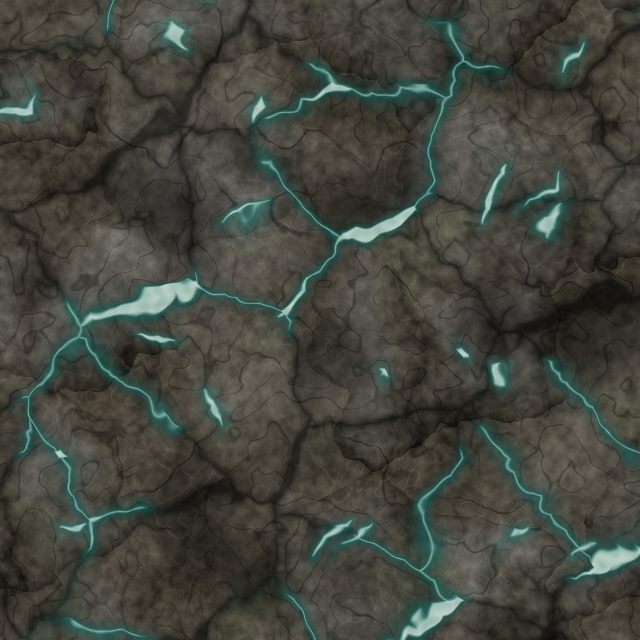
Give the GLSL for this texture, as a Shadertoy shader.

```glsl
// Weathered brown-grey rock split by jagged cracks that glow teal with pale cores.

const vec3 EARTH = vec3(1.05, 0.95, 0.79);
const vec3 STONE = vec3(1.01, 0.98, 0.91);
const vec3 MOSS = vec3(0.96, 0.98, 0.76);
const vec3 TEAL = vec3(0.12, 0.46, 0.43);
const vec3 PALE = vec3(0.74, 0.82, 0.78);
const vec2 LIGHT_DIR = vec2(-0.6, 0.8);
const vec2 RIFT_NORMAL = vec2(-0.57, 0.82);

struct Cell {
    float edge;     // distance to the nearest border
    vec2 toCenter;  // vector to the cell point
    vec2 id;        // random pair of the cell
};

vec2 hash2(vec2 p) {
    vec3 q = fract(p.xyx * vec3(0.1031, 0.1030, 0.0973));
    q += dot(q, q.yzx + 33.33);
    return fract((q.xx + q.yz) * q.zy);
}

float corner(vec2 cell, vec2 offset, vec2 f) {
    return dot(hash2(cell + offset) * 2.0 - 1.0, f - offset);
}

float gradientNoise(vec2 p) {
    vec2 i = floor(p), f = fract(p);
    vec2 u = f * f * f * (f * (f * 6.0 - 15.0) + 10.0);
    float low = mix(corner(i, vec2(0, 0), f), corner(i, vec2(1, 0), f), u.x);
    float high = mix(corner(i, vec2(0, 1), f), corner(i, vec2(1, 1), f), u.x);
    return mix(low, high, u.y);
}

float fbm(vec2 p, int octaves) {
    float sum = 0.0, amplitude = 1.0;
    for (int i = 0; i < octaves; i++) {
        sum += amplitude * gradientNoise(p);
        p = mat2(1.6, 1.2, -1.2, 1.6) * p + 17.3;
        amplitude *= 0.55;
    }
    return sum;
}

// Folded noise: its creases bend straight lines into angular ones
vec2 jag(vec2 p) {
    return abs(vec2(gradientNoise(p), gradientNoise(p + 41.7)));
}

// Voronoi cell; borders facing RIFT_NORMAL are widened by swell
Cell voronoi(vec2 p, float swell) {
    vec2 base = floor(p), f = fract(p), home = vec2(0.0);
    Cell c = Cell(8.0, vec2(0.0), vec2(0.0));
    float nearest = 8.0;
    for (int y = -1; y <= 1; y++)
    for (int x = -1; x <= 1; x++) {
        vec2 g = vec2(x, y), h = hash2(base + g), r = g + h - f;
        if (dot(r, r) < nearest) {
            nearest = dot(r, r);
            home = g;
            c.toCenter = r;
            c.id = hash2(base + g + 71.0);
        }
    }
    for (int y = -2; y <= 2; y++)
    for (int x = -2; x <= 2; x++) {
        vec2 g = home + vec2(x, y), r = g + hash2(base + g) - f;
        vec2 across = r - c.toCenter;
        if (dot(across, across) > 0.0001) {
            vec2 n = normalize(across);
            float facing = smoothstep(0.82, 1.0, abs(dot(n, RIFT_NORMAL)));
            c.edge = min(c.edge, dot(0.5 * (r + c.toCenter), n) - swell * facing);
        }
    }
    return c;
}

// Distance to scattered tapering slivers, one in some of the grid cells
float slivers(vec2 p, float share) {
    vec2 base = floor(p);
    float d = 8.0;
    for (int y = -1; y <= 1; y++)
    for (int x = -1; x <= 1; x++) {
        vec2 g = base + vec2(x, y), h = hash2(g + 13.0), k = hash2(g + 57.0);
        if (h.x > share) continue;
        float angle = k.x < 0.55 ? 0.4 + k.y * 0.6 : k.y * 3.14;
        vec2 axis = vec2(cos(angle), sin(angle)), q = p - g - hash2(g);
        float halfLength = mix(0.05, 0.3, h.y);
        float along = clamp(dot(q, axis), -halfLength, halfLength);
        float taper = 1.0 - abs(along) / halfLength;
        d = min(d, length(q - axis * along) - mix(0.01, 0.05, k.x) * taper);
    }
    return d;
}

float vein(vec2 p, float width) {
    return 1.0 - smoothstep(0.0, width, abs(gradientNoise(p)));
}

vec3 rock(vec2 uv, vec2 bent) {
    Cell stone = voronoi(bent * 4.6 + 0.25 * fbm(uv * 8.0, 2) + 30.0, 0.0);
    Cell facet = voronoi(bent * 9.0 + 90.0, 0.0);
    float solid = smoothstep(0.3, 0.5, stone.id.x);
    float dome = solid * smoothstep(0.0, 0.3, stone.edge);
    float broad = fbm(uv * 4.0 + 5.0, 5);
    float grit = fbm(uv * 48.0, 4);
    float tone = 0.30 + 0.17 * broad + 0.12 * grit + 0.04 * (facet.id.y - 0.5);
    tone += 0.05 * dome + 0.05 * solid * dot(-stone.toCenter, LIGHT_DIR);
    tone -= solid * (0.06 * exp(-stone.edge / 0.04) + 0.04 * exp(-stone.edge / 0.15));
    tone *= 1.0 - 0.35 * smoothstep(0.05, 0.4, gradientNoise(uv * 5.0 + 60.0));

    // Hairline cracks, dark and light
    float patchy = smoothstep(-0.1, 0.25, gradientNoise(uv * 6.0 + 80.0));
    tone *= 1.0 - 0.4 * patchy * vein(bent * 9.0, 0.025);
    tone *= 1.0 - 0.3 * vein(bent * 21.0 + 7.0, 0.04) * (1.0 - patchy);
    tone += 0.05 * patchy * vein(bent * 27.0 + 33.0, 0.05);

    vec3 tint = mix(EARTH, STONE, clamp(0.25 + 0.75 * dome + broad, 0.0, 1.0));
    tint = mix(tint, MOSS, 0.6 * smoothstep(0.1, 0.4, gradientNoise(uv * 7.0 + 22.0)));
    return max(tone, 0.06) * tint;
}

void mainImage(out vec4 fragColor, in vec2 fragCoord) {
    vec2 uv = fragCoord / iResolution.y;
    vec2 bent = uv + 0.07 * jag(uv * 7.0) + 0.022 * jag(uv * 24.0 + 9.0);
    vec3 color = rock(uv, bent);

    // Crack network, lit only in places
    float scale = 4.3;
    float swell = 0.055 * smoothstep(-0.15, 0.3, gradientNoise(uv * 6.0 + 3.0));
    float crack = voronoi(bent * scale + 11.0, swell).edge / scale;
    float lit = smoothstep(-0.06, 0.1, gradientNoise(uv * 2.7 + 14.0));
    color *= 1.0 - 0.4 * exp(-max(crack, 0.0) / 0.006) - 0.15 * exp(-max(crack, 0.0) / 0.03);

    // Glow and pale core
    float d = min(crack + 0.05 * (1.0 - lit), slivers(bent * 7.0, 0.4) / 7.0);
    float streak = 0.88 + 0.3 * gradientNoise(uv * 60.0);
    float core = 1.0 - smoothstep(-0.002, 0.0032, d);
    color = mix(color, TEAL, 0.85 * exp(-max(d, 0.0) / 0.0075));
    color = mix(color, PALE, core * clamp(streak, 0.0, 1.0));
    fragColor = vec4(color, 1.0);
}
```
